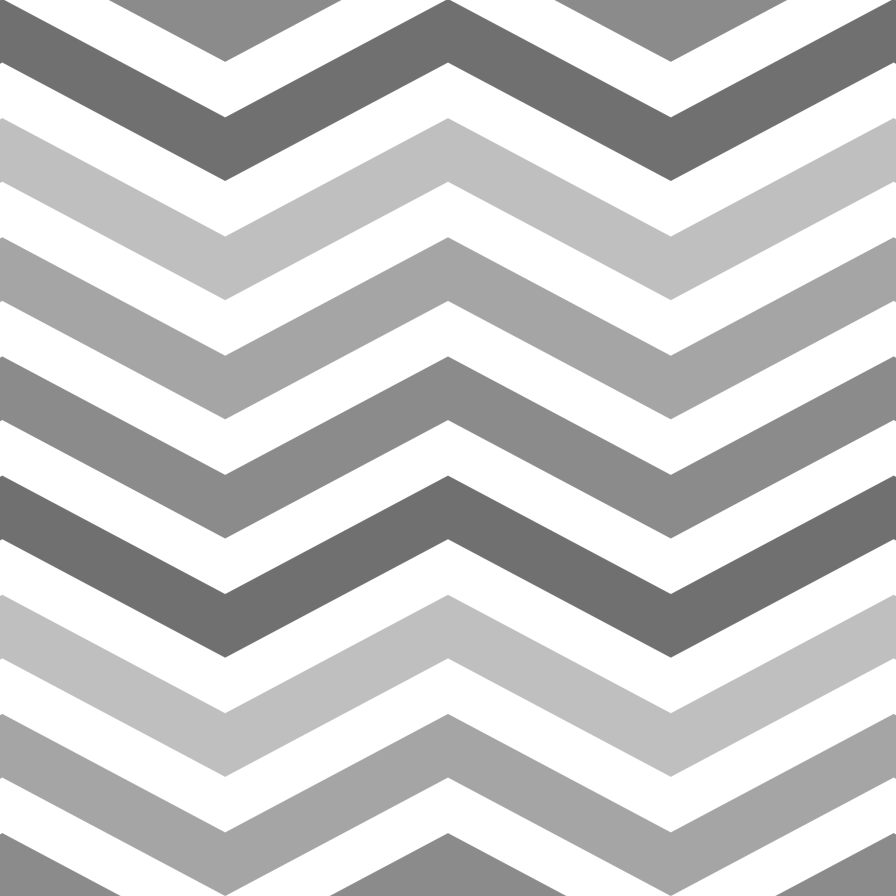
Give the GLSL for this pattern, as a WebGL 1 fragment shader.

```glsl
precision highp float;

uniform vec2 u_resolution;

// 0 at each peak, 1 at each valley, with a peak on the centre line
float zigzag(float x) {
  return 2.0 * abs(fract((x - 0.5) / 0.4974 + 0.5) - 0.5);
}

// Four greys, from light to dark, repeating down the canvas
float stripeGrey(float index) {
  return 0.75 - 0.103 * mod(index - 1.0, 4.0);
}

void main() {
  vec2 uv = gl_FragCoord.xy / u_resolution;
  float spacing = 0.133;
  float halfWidth = 0.267;

  // Depth below the top edge, bent by the zigzag and counted in stripes
  float depth = (1.0 - uv.y - 0.1322 * zigzag(uv.x) + 0.0012) / spacing;
  float row = depth - halfWidth + 0.5;
  float index = floor(row);
  float fromCentre = abs(fract(row) - 0.5);

  // Stripe over white, with edges softened across about one pixel
  float soft = 0.85 / (u_resolution.y * spacing);
  float stripe = 1.0 - smoothstep(halfWidth - soft, halfWidth + soft, fromCentre);
  gl_FragColor = vec4(vec3(mix(1.0, stripeGrey(index), stripe)), 1.0);
}
```
